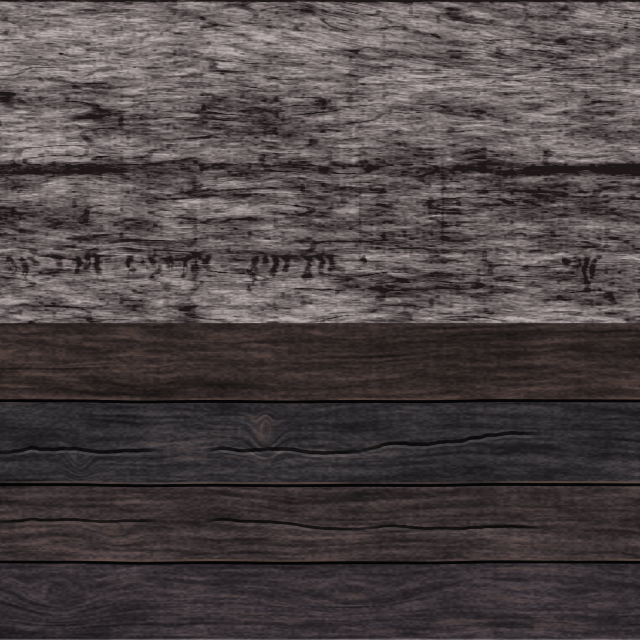
Give the GLSL for this texture, as a WebGL 2 fragment shader.

```glsl
#version 300 es
precision highp float;
// Weathered pale planks above four dark stained boards with knots, cracks and seams.
uniform vec2 u_resolution;
out vec4 outColor;

const vec3 PALE_WOOD = vec3(0.69, 0.645, 0.645);
const vec3 DARK_WOOD = vec3(0.145, 0.115, 0.12);
const vec3 BROWN_BOARD = vec3(0.19, 0.155, 0.15);
const vec3 BLUE_BOARD = vec3(0.18, 0.17, 0.182);
const vec3 MAUVE_BOARD = vec3(0.212, 0.18, 0.185);
const vec3 PLUM_BOARD = vec3(0.195, 0.172, 0.188);
const vec3 TAN_FIBRE = vec3(0.4, 0.31, 0.27);
const vec3 SEAMS = vec3(0.373, 0.242, 0.121);
const float SPLIT = 0.495;  // border of pale and dark wood
const float FIBRE_CONTRAST = 0.9, GRIT = 0.26;
const float LEDGE = 0.6, DRIP_COLUMNS = 58.0;

float hash(vec2 p) {
  return fract(sin(dot(p, vec2(127.1, 311.7))) * 43758.5453);
}

float noise(vec2 p) {
  vec2 i = floor(p), f = fract(p);
  f = f * f * (3.0 - 2.0 * f);
  return mix(mix(hash(i), hash(i + vec2(1, 0)), f.x),
             mix(hash(i + vec2(0, 1)), hash(i + vec2(1, 1)), f.x), f.y);
}

float fbm(vec2 p) {
  float sum = 0.0, gain = 0.5;
  for (int i = 0; i < 4; i++) {
    sum += gain * noise(p);
    p = p * 2.03 + 17.3;
    gain *= 0.55;
  }
  return sum;
}

// Soft ellipse: center in xy, radii in zw
float blob(vec2 p, vec4 e) {
  vec2 d = (p - e.xy) / e.zw;
  return exp(-dot(d, d));
}

// Soft line of a given half width
float line(float d, float width) {
  return 1.0 - smoothstep(width * 0.4, width, abs(d));
}

// Dark runs hanging below the lowest ledge
float drips(vec2 p) {
  float x = p.x * DRIP_COLUMNS + noise(p * vec2(30, 90));
  float cluster = blob(p, vec4(0.43, 0.56, 0.11, 0.2))
    + 0.65 * blob(p, vec4(0.12, 0.58, 0.15, 0.2))
    + 0.65 * blob(p, vec4(0.92, 0.58, 0.04, 0.2));
  float size = 0.1 * hash(vec2(floor(x), 4)) * min(cluster, 1.0);
  float below = LEDGE - p.y;
  float body = smoothstep(-0.004, 0.004, below) * smoothstep(size + 0.004, size - 0.01, below);
  float patchy = smoothstep(0.2, 0.5, fbm(p * vec2(110, 90)));
  return body * patchy * smoothstep(0.45, 0.1, abs(fract(x) - 0.5)) * step(0.015, size);
}

vec3 paleWood(vec2 p) {
  // Broad light and worn areas
  float t = mix(0.4, 0.53, smoothstep(0.735, 0.76, p.y));
  t += 0.17 * blob(p, vec4(0.1, 0.94, 0.38, 0.06));
  t += 0.28 * blob(p, vec4(0.04, 0.78, 0.14, 0.035));
  t += 0.12 * blob(p, vec4(0.8, 0.86, 0.3, 0.02));
  t -= 0.17 * blob(p, vec4(0.34, 0.81, 0.19, 0.05));
  t -= 0.25 * blob(p, vec4(0.03, 0.655, 0.08, 0.025));
  t -= 0.13 * blob(p, vec4(0.67, 0.67, 0.16, 0.06));
  t += 0.08 * blob(p, vec4(0.27, 0.68, 0.18, 0.04));
  t += 0.25 * blob(p, vec4(0.43, 0.545, 0.08, 0.05));
  t += 0.18 * blob(p, vec4(0.1, 0.54, 0.35, 0.04));
  t += 0.22 * blob(p, vec4(0.83, 0.505, 0.3, 0.018));
  t -= 0.12 * blob(p, vec4(0.72, 0.55, 0.12, 0.025));
  // Fibres, slanting at the upper right
  float slant = 0.11 * (p.x - 0.4) * smoothstep(0.35, 0.6, p.x) * smoothstep(0.85, 0.91, p.y);
  vec2 q = vec2(p.x, p.y + slant + 0.018 * fbm(p * vec2(7, 16)));
  vec2 stretch = vec2(24, 125);
  float fibre = fbm(q * stretch);
  float relief = fibre - fbm((q + vec2(0.0015, 0.002)) * stretch);
  float wear = fbm(p * vec2(14, 34) + 5.0) - 0.48;
  t += FIBRE_CONTRAST * (fibre - 0.48) + 0.6 * wear + 0.7 * relief;
  t += GRIT * (noise(p * vec2(210, 330)) - 0.5);
  // Thin checks, pits and cross scratches
  float check = line(noise(q * vec2(11, 75) + 31.0) - 0.5, 0.07);
  t -= 0.32 * check * smoothstep(0.4, 0.65, noise(p * vec2(18, 50)));
  t -= 0.25 * smoothstep(0.68, 0.9, noise(p * vec2(95, 190)));
  float scratch = line(p.x - 0.563, 0.003) + line(p.x - 0.692, 0.003);
  t -= 0.14 * scratch * blob(p, vec4(0.62, 0.67, 0.3, 0.07));
  // Ledges and drips
  float y = p.y + 0.006 * (fbm(p * vec2(25, 8)) - 0.5);
  float ends = smoothstep(0.2, 0.4, abs(p.x - 0.5));
  t -= line(y - 0.736, 0.013) * (0.12 + 0.38 * ends);
  t += 0.2 * line(y - LEDGE, 0.007) * smoothstep(0.48, 0.56, p.x);
  t -= 0.3 * line(y - LEDGE, 0.012) * blob(p, vec4(0.4, LEDGE, 0.13, 0.1));
  t -= 0.5 * drips(p);
  // Dark knots and top edge
  t -= 0.6 * blob(p, vec4(0.482, 0.987, 0.012, 0.008));
  t -= 0.5 * blob(p, vec4(0.01, 0.85, 0.014, 0.018));
  t -= 0.7 * smoothstep(0.995, 0.999, p.y);
  return mix(DARK_WOOD, PALE_WOOD, clamp(t, -0.05, 1.05));
}

// Bends the grain coordinate into rings around a knot
float knot(float grain, vec2 p, vec4 e) {
  float ring = e.y + length((p - e.xy) / e.zw) * e.w;
  return mix(grain, ring, blob(p, vec4(e.xy, e.zw * 1.3)));
}

vec3 darkWood(vec2 p) {
  vec3 d = p.y + 0.0025 * (noise(vec2(p.x * 9.0, 2)) - 0.5) - SEAMS;
  vec3 above = smoothstep(-0.002, 0.002, d);
  vec3 color = mix(PLUM_BOARD, MAUVE_BOARD, above.z);
  color = mix(mix(color, BLUE_BOARD, above.y), BROWN_BOARD, above.x);
  // Ringed grain
  vec4 tallKnot = vec4(0.415, 0.331, 0.014, 0.026);
  vec4 smallKnot = vec4(0.18, 0.177, 0.022, 0.014);
  vec4 longKnot = vec4(0.05, 0.447, 0.07, 0.013);
  float grain = p.y + 0.03 * (fbm(p * vec2(4, 9)) - 0.5);
  grain = knot(grain, p, tallKnot);
  grain = knot(grain, p, smallKnot);
  grain = knot(grain, p, longKnot);
  grain = knot(grain, p, vec4(0.125, 0.29, 0.012, 0.02));
  grain = knot(grain, p, vec4(0.085, 0.078, 0.045, 0.028));
  grain = knot(grain, p, vec4(0.55, 0.08, 0.065, 0.022));
  float fibre = fbm(vec2(p.x * 20.0, grain * 170.0));
  float rings = noise(vec2(p.x * 5.0, grain * 230.0));
  float cloud = fbm(p * vec2(6, 18) + 8.0);
  color *= 1.0 + 0.8 * (fibre - 0.48) + 0.45 * (rings - 0.5) + 0.5 * (cloud - 0.48);
  color *= 0.8 + 0.4 * noise(p * vec2(190, 330));
  float warm = smoothstep(0.52, 0.8, fibre) * smoothstep(0.4, 0.65, cloud);
  float heart = blob(p, tallKnot) + 0.6 * blob(p, smallKnot) + 0.4 * blob(p, longKnot);
  color = mix(color, TAN_FIBRE, 0.3 * warm + 0.4 * heart * rings);
  // Long cracks with lit lower lips
  float jitter = 0.016 * (fbm(vec2(p.x * 18.0, 3)) - 0.5);
  float crackA = p.y - 0.297 - 0.025 * smoothstep(0.5, 0.85, p.x) - jitter;
  float crackB = p.y - 0.187 + 0.011 * smoothstep(0.35, 0.55, p.x) - jitter * 0.6;
  float broken = smoothstep(0.25, 0.6, noise(vec2(p.x * 14.0, 6)));
  color *= 1.0 - 0.7 * broken * max(line(crackA, 0.004), line(crackB, 0.003));
  color += 0.08 * broken * (line(crackA + 0.005, 0.003) + 0.6 * line(crackB + 0.005, 0.003));
  // Board seams: pale lip above a black gap
  for (int i = 0; i < 3; i++) {
    color = mix(color, TAN_FIBRE, 0.7 * line(d[i] - 0.004, 0.0024) * noise(vec2(p.x * 12.0, i)));
    color *= 1.0 - 0.9 * line(d[i], 0.0032);
  }
  return color + 0.18 * smoothstep(0.003, 0.001, p.y);
}

void main() {
  vec2 p = gl_FragCoord.xy / u_resolution;
  float upper = smoothstep(SPLIT - 0.001, SPLIT + 0.001, p.y);
  outColor = vec4(mix(darkWood(p), paleWood(p), upper), 1.0);
}
```
